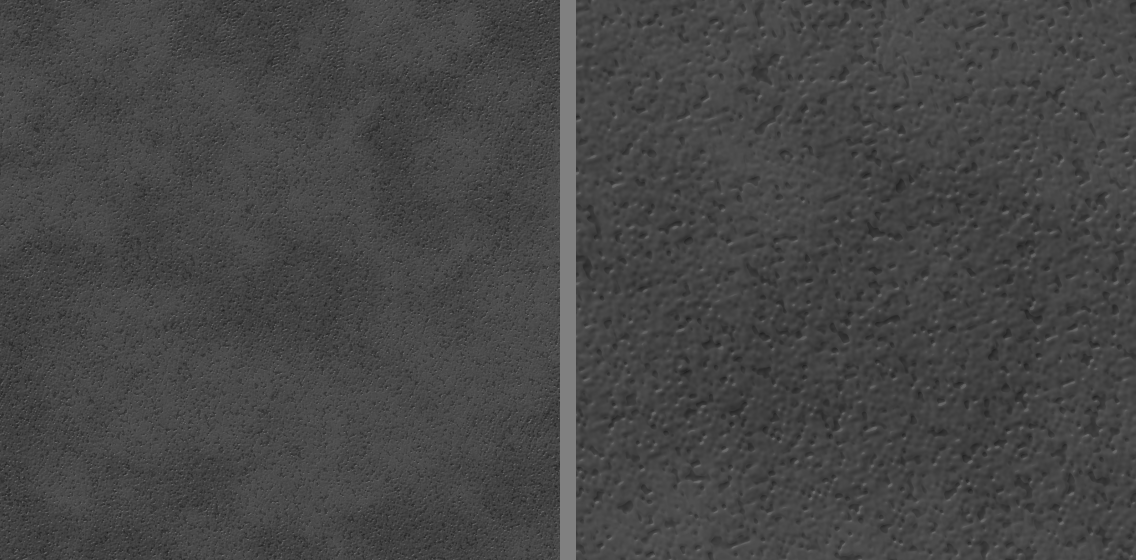
Left, the full canvas; right, a detail of the centre.
Give the GLSL for this texture, as a WebGL 2 fragment shader.

```glsl
#version 300 es
precision highp float;

// Dark grey plaster: soft worn patches over a fine, gritty relief.
// Layered value noise gives the patches and the grain; the grain is lit from
// the upper left, and worn patches cut its peaks flat so that pits stand out.

uniform vec2 u_resolution;
out vec4 fragColor;

float hash(vec2 p) {
    return fract(sin(dot(p, vec2(127.1, 311.7))) * 43758.5453);
}

float valueNoise(vec2 p) {
    vec2 cell = floor(p);
    vec2 f = fract(p);
    f = f * f * (3.0 - 2.0 * f);
    float bottom = mix(hash(cell), hash(cell + vec2(1.0, 0.0)), f.x);
    float top = mix(hash(cell + vec2(0.0, 1.0)), hash(cell + 1.0), f.x);
    return mix(bottom, top, f.y);
}

float fbm(vec2 p) {
    float sum = 0.0;
    float weight = 0.5;
    for (int i = 0; i < 5; i++) {
        sum += weight * valueNoise(p);
        p = p * 2.03 + vec2(17.3, 9.1);
        weight *= 0.5;
    }
    return sum / 0.97;
}

// Gritty surface height, with peaks above the cap worn flat
float grainHeight(vec2 p, float cap) {
    mat2 turn = mat2(0.8, 0.6, -0.6, 0.8);
    mat2 tilt = mat2(0.94, -0.34, 0.34, 0.94);
    float h = 0.55 * valueNoise(tilt * p * 340.0) + 0.45 * valueNoise(turn * p * 210.0 + 31.7);
    return min(h, cap);
}

void main() {
    vec2 uv = gl_FragCoord.xy / min(u_resolution.x, u_resolution.y);

    // Broad patches: 0 is rough and dark, 1 is worn and pale
    float worn = smoothstep(0.28, 0.72, fbm(uv * vec2(9.0, 10.0) + 3.7));
    float mottle = fbm(uv * 40.0 + 51.0) - 0.5;

    // Relief: height difference along the light direction
    float cap = mix(0.9, 0.56, clamp(worn + 0.8 * mottle, 0.0, 1.0));
    vec2 toLight = vec2(-0.0006, 0.0009);
    float slope = grainHeight(uv - toLight, cap) - grainHeight(uv + toLight, cap);
    float height = grainHeight(uv, cap);

    // Patch tone, shaded grain, fine speckle, dark pits and sparse glints
    float grey = mix(0.257, 0.298, worn) + 0.04 * mottle;
    grey += 0.15 * slope;
    grey += 0.035 * (valueNoise(uv * 450.0 + 7.3) - 0.5);
    grey -= 0.06 * smoothstep(0.37, 0.22, height);
    grey += 0.06 * smoothstep(0.24, 0.4, slope);

    fragColor = vec4(vec3(grey), 1.0);
}
```
